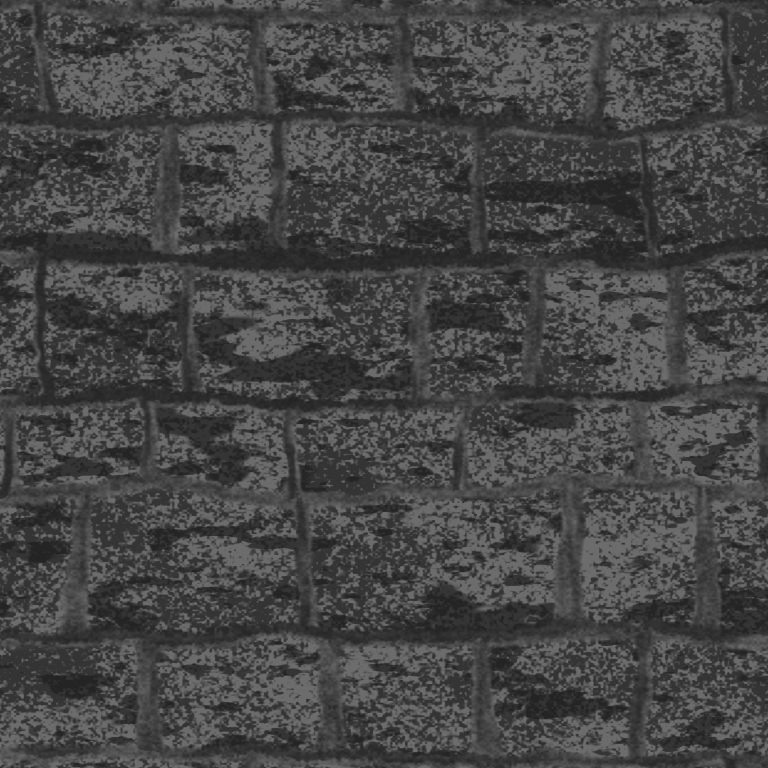
Write a Shadertoy shader that draws this texture.

```glsl
// Draws a charcoal wall of rough stone blocks in six uneven courses.

const int COURSES = 6;
const int JOINTS = 5;
// Heights of the bed lines, bottom to top, and how deep their shadow is
const float BED_Y[7] = float[7](.017, .177, .362, .479, .661, .841, .987);
const float BED_SHADE[7] = float[7](.75, .8, .2, 1., 1., .8, .5);
// Upright joints of each course; a repeated value closes a shorter course
const float JOINT_X[30] = float[30](
    .195, .436, .625, .840, .840,
    .100, .406, .742, .924, .924,
    .007, .182, .387, .599, .831,
    .061, .250, .544, .690, .887,
    .221, .371, .621, .849, .849,
    .065, .345, .523, .775, .957);

const float BLACK = .13;
const float DARK = .205;
const float MORTAR = .285;
const float LIGHT = .425;

float hash(vec2 p) {
    vec3 q = fract(p.xyx * .1031);
    q += dot(q, q.yzx + 33.33);
    return fract((q.x + q.y) * q.z);
}

float noise(vec2 p) {
    vec2 i = floor(p), f = fract(p);
    f = f * f * (3. - 2. * f);
    return mix(mix(hash(i), hash(i + vec2(1, 0)), f.x),
               mix(hash(i + vec2(0, 1)), hash(i + vec2(1, 1)), f.x), f.y);
}

float fbm(vec2 p) {
    float sum = 0., amp = .533;
    for (int i = 0; i < 4; i++) {
        sum += amp * noise(p);
        p = p * 2.03 + 17.3;
        amp *= .5;
    }
    return sum;
}

// Wobbles the straight layout into hand-cut edges
vec2 warp(vec2 p) {
    vec2 broad = vec2(fbm(p * 5. + 3.), fbm(p * 5. + 41.)) - .5;
    vec2 fine = vec2(noise(p * 65.), noise(p * 65. + 23.)) - .5;
    return p + broad * .05 + fine * .006;
}

// Fine speckle, centred on zero
float speckle(vec2 p) {
    return .5 * noise(p * vec2(170, 215)) + .5 * noise(p * vec2(310, 370)) - .5;
}

// Face of one block: speckled crust over smooth dark rock, with pits low down
float stoneFace(vec2 p, float seed, float height, float grain) {
    float crust = fbm(p * vec2(7, 11) + seed * 9.) - .5;
    float light = smoothstep(-.23, .23, grain * 1.15 + crust * .8 + (seed - .5) * .12);
    float tone = mix(DARK, LIGHT, light);
    float low = 1. - smoothstep(0., .4, height);
    float chips = fbm(p * vec2(24, 62) + 7.) + .07 * low;
    float hollows = fbm(p * vec2(9, 25) + seed * 31.) + .09 * low;
    float pit = max(smoothstep(.62, .71, chips), smoothstep(.66, .73, hollows));
    return mix(tone, BLACK + .04 * light, pit * .85);
}

// Smooth fill between blocks, streaked along the joint
float mortarFill(vec2 p, vec2 streak, float grain) {
    return MORTAR + .13 * (noise(p * streak) - .5) + .16 * grain;
}

void mainImage(out vec4 fragColor, in vec2 fragCoord) {
    vec2 uv = fragCoord / iResolution.xy;
    float soft = max(.0015, 1. / iResolution.y);
    vec2 p = warp(uv);
    float grain = speckle(uv);

    // Course around this point and its nearest bed line
    int course = -1;
    float base = -.14, top = 1.14, bedOffset = 1., bedShade = 0.;
    for (int i = 0; i <= COURSES; i++) {
        float d = p.y - BED_Y[i];
        if (d > 0.) { course = i; base = BED_Y[i]; }
        else top = min(top, BED_Y[i]);
        if (abs(d) < abs(bedOffset)) { bedOffset = d; bedShade = BED_SHADE[i]; }
    }
    float height = (p.y - base) / (top - base);
    int row = (course + COURSES) % COURSES;

    // Nearest upright joint, and the block standing to the right of a joint
    float sideOffset = 1., jointId = 0., blockGap = 2., blockId = 0.;
    for (int i = 0; i < JOINTS; i++) {
        float x = JOINT_X[row * JOINTS + i];
        float id = hash(vec2(x * 311., float(row) * 7.3 + 2.));
        float lean = (hash(vec2(id * 97., 5.)) - .5) * .024 * (height - .5);
        float d = fract(p.x - x - lean + .5) - .5;
        if (abs(d) < abs(sideOffset)) { sideOffset = d; jointId = id; }
        if (fract(d) < blockGap) { blockGap = fract(d); blockId = id; }
    }

    // Rounded distance into the block from its mortar
    float sideWidth = (.004 + .011 * jointId) * mix(1.35, .65, height);
    float sideDist = abs(sideOffset) - sideWidth;
    float bedDist = abs(bedOffset + .003) - .007;
    const float CORNER = .014;
    float edge = CORNER - length(max(CORNER - vec2(sideDist, bedDist), 0.));

    // Blocks, mortar and the pale worn rim between them
    vec2 streak = sideDist < bedDist ? vec2(120, 28) : vec2(28, 120);
    float tone = mix(mortarFill(uv, streak, grain),
                     stoneFace(uv, blockId, height, grain),
                     smoothstep(-soft, .004 + soft, edge));
    tone += .05 * exp(-pow(edge / .0035, 2.)) * noise(uv * 35.);

    // Ragged crack along one side of an upright joint
    float crackSide = hash(vec2(jointId * 71., 9.)) < .5 ? -1. : 1.;
    float crackWidth = .001 + .006 * noise(vec2(jointId * 50., uv.y * 24.));
    float crackDist = abs(sideOffset - crackSide * sideWidth * .65) - crackWidth;
    float crack = 1. - smoothstep(-soft, .003 + soft, crackDist);
    crack *= (1. - .65 * jointId) * smoothstep(.2, .55, noise(uv * vec2(20, 30) + 60.));

    // Shadow under the lower lip of each course, broken along its length
    float depth = .002 + .016 * noise(vec2(uv.x * 17., float(row) * 3.7)) * bedShade;
    float gap = abs(bedOffset - depth * .35) - depth * .65;
    float shadow = 1. - smoothstep(-soft, .004 + soft, gap + grain * .006);
    shadow *= bedShade * smoothstep(.12, .5, noise(uv * vec2(13, 9) + 80.));

    tone = mix(tone, BLACK + .05 * (grain + .5), .9 * max(crack, shadow));
    fragColor = vec4(vec3(clamp(tone, .09, .45)), 1.);
}
```
